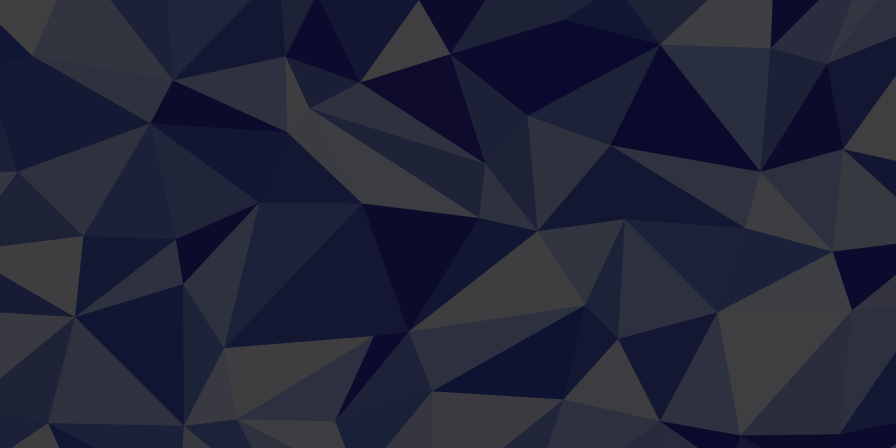
Give the GLSL for this background, as a WebGL 2 fragment shader.

```glsl
#version 300 es
precision highp float;
// Low-poly mosaic of flat navy, slate and grey triangles.
// A jittered grid of vertices is split into two triangles per cell, and
// nearby triangles are blended by their antialiased coverage.

uniform vec2 u_resolution;
out vec4 fragColor;

const vec2 CELL = vec2(0.222, 0.196);  // grid pitch, canvas height = 1
const float JITTER = 0.8;              // full width of vertex scatter, in cells

const vec3 MIDNIGHT = vec3(0.048, 0.042, 0.176);
const vec3 NAVY     = vec3(0.070, 0.088, 0.198);
const vec3 INDIGO   = vec3(0.112, 0.132, 0.218);
const vec3 SLATE    = vec3(0.178, 0.190, 0.246);
const vec3 GREY     = vec3(0.242, 0.242, 0.256);

// Integer hash giving two values in 0..1
vec2 hash2(vec2 id, float seed) {
  uvec3 v = uvec3(ivec3(vec3(id, seed)) + 64);
  v = v * 1664525u + 1013904u;
  v.x += v.y * v.z; v.y += v.z * v.x; v.z += v.x * v.y;
  v ^= v >> 16u;
  v.x += v.y * v.z; v.y += v.z * v.x;
  return vec2(v.xy >> 8u) / 16777216.0;
}

vec2 gridVertex(vec2 id) {
  return (id + 0.5 + JITTER * (hash2(id, 1.0) - 0.5)) * CELL;
}

float cross2(vec2 a, vec2 b) {
  return a.x * b.y - a.y * b.x;
}

// Signed distance to the line a-b, positive on its left
float edgeDistance(vec2 p, vec2 a, vec2 b) {
  return cross2(b - a, p - a) / length(b - a);
}

// Coverage of a pixel by the counter-clockwise triangle a, b, c
float triangleCoverage(vec2 p, vec2 a, vec2 b, vec2 c, float pixel) {
  float d = min(edgeDistance(p, a, b),
                min(edgeDistance(p, b, c), edgeDistance(p, c, a)));
  return clamp(d / pixel + 0.5, 0.0, 1.0);
}

// Smaller signed area of the two halves of a quad cut along a-c
float smallerHalf(vec2 a, vec2 b, vec2 c, vec2 d) {
  return min(cross2(b - a, c - a), cross2(c - a, d - a));
}

// Tone ramp whose steps set the area share of each colour
vec3 toneRamp(float t) {
  vec3 color = mix(MIDNIGHT, NAVY, smoothstep(0.08, 0.10, t));
  color = mix(color, INDIGO, smoothstep(0.27, 0.41, t));
  color = mix(color, SLATE, smoothstep(0.50, 0.64, t));
  return mix(color, GREY, smoothstep(0.75, 0.91, t));
}

// Flat colour of one triangle: evenly spread tone plus a slight tint
vec3 facetColor(vec2 id, float side) {
  vec2 h = hash2(id, 2.0 + side);
  float tone = fract(dot(id, vec2(0.7549, 0.5698)) + 0.382 * side + 0.4 * h.x);
  vec3 tint = vec3(0.012, 0.003, -0.006) * (h.y - 0.5);
  return toneRamp(tone) + tint;
}

void main() {
  vec2 p = gl_FragCoord.xy / u_resolution.y;
  float pixel = 1.0 / u_resolution.y;
  vec2 home = floor(p / CELL - 0.5);
  vec3 sum = vec3(0.0);
  float total = 0.0;

  // Scattered corners can carry a cell into its neighbours
  for (int y = -1; y <= 1; y++) {
    for (int x = -1; x <= 1; x++) {
      vec2 id = home + vec2(x, y);
      vec2 a = gridVertex(id);
      vec2 b = gridVertex(id + vec2(1.0, 0.0));
      vec2 c = gridVertex(id + vec2(1.0, 1.0));
      vec2 d = gridVertex(id + vec2(0.0, 1.0));

      // Rotate the corners so that a-c is the better diagonal
      if (smallerHalf(b, c, d, a) > smallerHalf(a, b, c, d)) {
        vec2 first = a;
        a = b; b = c; c = d; d = first;
      }
      float lower = triangleCoverage(p, a, b, c, pixel);
      float upper = triangleCoverage(p, a, c, d, pixel);
      sum += lower * facetColor(id, 0.0) + upper * facetColor(id, 1.0);
      total += lower + upper;
    }
  }
  fragColor = vec4(sum / max(total, 0.0001), 1.0);
}
```
